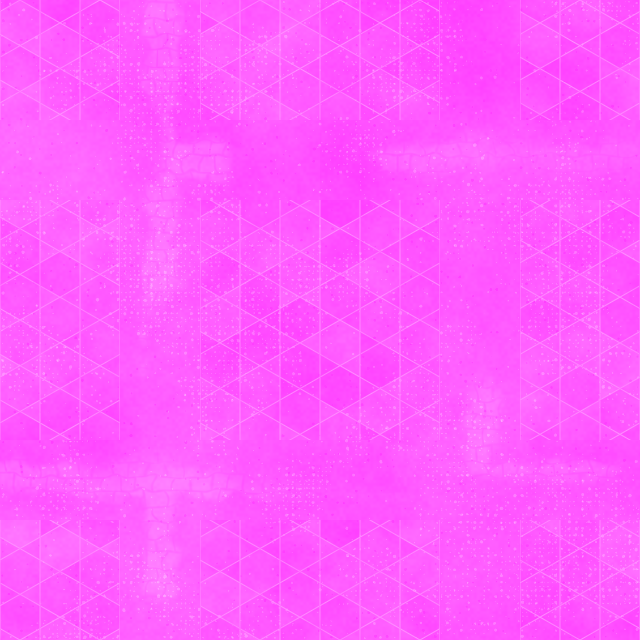
Give the GLSL for this pattern, as a WebGL 1 fragment shader.

```glsl
precision highp float;
// Weathered magenta plaster with inlaid panels of hexagons and triangles.
uniform vec2 u_resolution;

float hash(vec2 p) {
    vec3 q = fract(vec3(p.xyx) * 0.1031);
    q += dot(q, q.yzx + 33.33);
    return fract((q.x + q.y) * q.z);
}

float noise(vec2 p) {
    vec2 i = floor(p);
    vec2 f = fract(p);
    f = f * f * (3.0 - 2.0 * f);
    return mix(mix(hash(i), hash(i + vec2(1.0, 0.0)), f.x),
               mix(hash(i + vec2(0.0, 1.0)), hash(i + 1.0), f.x), f.y);
}

float fbm(vec2 p) {
    float sum = 0.0;
    float amplitude = 0.5;
    for (int i = 0; i < 5; i++) {
        sum += amplitude * noise(p);
        p = mat2(1.6, 1.2, -1.2, 1.6) * p + 13.7;
        amplitude *= 0.5;
    }
    return sum;
}

// Ragged spots, one per grid cell, kept with the given probability.
float specks(vec2 p, float density) {
    vec2 cell = floor(p);
    vec2 centre = 0.4 + 0.2 * vec2(hash(cell), hash(cell + 17.0));
    float radius = 0.06 + 0.16 * hash(cell + 41.0);
    float d = length(fract(p) - centre) + 0.12 * (noise(p * 4.0) - 0.5);
    return step(hash(cell + 73.0), density)
         * (1.0 - smoothstep(radius - 0.06, radius + 0.1, d));
}

// Staggered blocks with thin, wavering joints.
float blocks(vec2 uv) {
    vec2 p = uv * vec2(36.0, 42.0) + 0.5 * vec2(noise(uv * 50.0), noise(uv * 50.0 + 9.0));
    p.x += 0.5 * mod(floor(p.y), 2.0);
    vec2 edge = 0.5 - abs(fract(p) - 0.5);
    return smoothstep(0.0, 0.13, min(edge.x, edge.y));
}

float toLine(float coordinate) {
    return abs(fract(coordinate + 0.5) - 0.5);
}

void main() {
    float pixel = 1.0 / min(u_resolution.x, u_resolution.y);
    vec2 uv = gl_FragCoord.xy * pixel;

    // Panels sit on the corners of a half-canvas repeat, with bands between.
    vec2 toCorner = toLine(uv.x * 2.0) * vec2(0.5, 0.0) + toLine(uv.y * 2.0) * vec2(0.0, 0.5);
    vec2 inside = clamp((0.1875 - toCorner) / pixel + 0.5, 0.0, 1.0);
    float panel = inside.x * inside.y;

    // Three families of lines form the hexagon and triangle lattice.
    vec2 grid = uv * vec2(16.0, 14.0);
    float slant = 0.5 * (grid.x - 0.5);
    vec3 axes = vec3(grid.x, grid.y - slant, grid.y + slant);
    vec3 id = floor(axes);
    float tint = hash(id.xy + id.z * vec2(31.0, 57.0) + 211.0);

    // Cloudy plaster, with a shift of tone in each repeat.
    vec2 quadrant = floor(uv * 2.0);
    float green = 0.245 + 0.2 * fbm(uv * 7.0 + 3.0);
    green += 0.03 * (hash(quadrant + 5.0) - 0.5);

    // Every inlaid piece has its own tone and clouding.
    float piece = 0.075 * (tint - 0.5) + 0.1 * (fbm(uv * 18.0 + tint * 91.0) - 0.48);
    green += panel * piece;

    // Worn patches along the middle of the bands bare the blocks below.
    vec2 toMiddle = 0.25 - toCorner;
    float band = min(toMiddle.x, toMiddle.y) + 0.022 * (noise(uv * 38.0) - 0.5);
    float worn = (1.0 - smoothstep(0.016, 0.034, band))
               * smoothstep(0.5, 0.68, noise(uv * 6.5 + 21.0)) * (1.0 - panel);
    green += worn * (0.035 + 0.055 * blocks(uv));

    // Fine grain, clustered pale chips and scattered dark pits.
    green += 0.035 * (noise(uv * 210.0) - 0.5) + 0.02 * (noise(uv * 90.0) - 0.5);
    float cluster = smoothstep(0.42, 0.8, fbm(uv * 9.0 + 47.0) + 0.12 * noise(uv * 40.0));
    green += 0.14 * specks(uv * 95.0, 0.03 + 0.65 * cluster);
    green += 0.11 * specks(uv * 150.0 + 8.0, 0.04 + 0.7 * cluster);
    green -= 0.075 * specks(uv * 105.0 + 300.0, 0.09);

    // Pale joints, faintly uneven.
    float joint = min(toLine(axes.x), min(toLine(axes.y), toLine(axes.z))) / 16.0;
    float line = clamp((0.0008 - joint) / pixel + 0.5, 0.0, 1.0) * panel;
    green = mix(green, 0.58, line * (0.55 + 0.4 * noise(uv * 45.0)));

    gl_FragColor = vec4(1.0, clamp(green, 0.25, 0.64), 1.0, 1.0);
}
```
